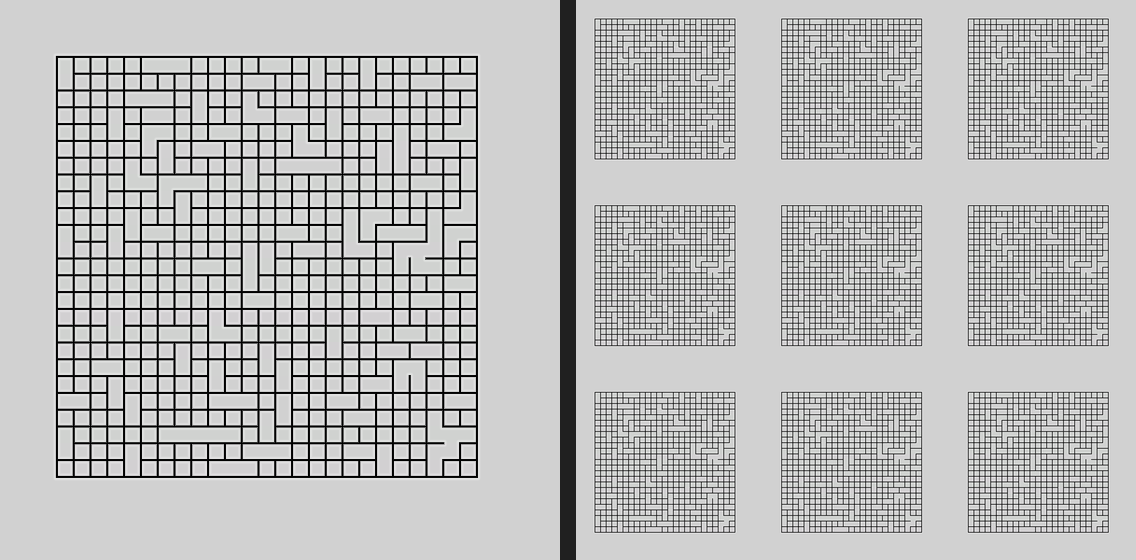
Left, the tile; right, the same tile 3 across and 3 down.
Give the GLSL for this pattern, as a Shadertoy shader.

```glsl
// A square maze-like lattice of thin black lines on a flat grey sheet.
// Each cell edge is a box distance; a hash drops some inner edges to merge
// cells. A faint pale rim follows the lines. The plain margin tiles.

#define CELLS 25.0                   // cells across and down
#define CELL_SIZE 0.03               // cell side, in canvas widths
#define ORIGIN vec2(0.1016, 0.1484)  // lower left corner of the lattice
#define HALF_LINE 0.062              // half line width, in cells
#define GAP_CHANCE 0.10              // share of inner edges left out
#define RIM_WIDTH 0.15               // pale rim width, in cells
#define RIM_GAIN 0.065               // pale rim brightness
#define TINT_GAIN 0.010              // colour drift between rows
#define PAPER vec3(0.82)
#define INK vec3(0.0)

float hash(vec3 p) {
    p = fract(p * vec3(0.1031, 0.1030, 0.0973));
    p += dot(p, p.yzx + 33.33);
    return fract((p.x + p.y) * p.z);
}

float boxDistance(vec2 p, vec2 halfSize) {
    vec2 q = abs(p) - halfSize;
    return length(max(q, 0.0)) + min(max(q.x, q.y), 0.0);
}

// across: position over the line; along: cell index along the line.
bool edgeExists(float across, float along, float axis) {
    if (along < 0.0 || along >= CELLS || across < 0.0 || across > CELLS) return false;
    bool border = across == 0.0 || across == CELLS;
    return border || hash(vec3(across + 3.0, along + 7.0, axis * 19.0 + 5.0)) > GAP_CHANCE;
}

// Signed distance to the nearest remaining edge, in cells.
float latticeDistance(vec2 p) {
    vec2 cell = floor(p);
    vec2 upright = vec2(HALF_LINE, 0.5 + HALF_LINE);
    float d = 10.0;
    for (int a = 0; a <= 1; a++) {
        for (int b = -1; b <= 1; b++) {
            vec2 v = cell + vec2(a, b);
            if (edgeExists(v.x, v.y, 0.0))
                d = min(d, boxDistance(p - v - vec2(0.0, 0.5), upright));
            vec2 h = cell + vec2(b, a);
            if (edgeExists(h.y, h.x, 1.0))
                d = min(d, boxDistance(p - h - vec2(0.5, 0.0), upright.yx));
        }
    }
    return d;
}

void mainImage(out vec4 fragColor, in vec2 fragCoord) {
    vec2 uv = fragCoord / iResolution.xy;
    vec2 p = (uv - ORIGIN) / CELL_SIZE;
    float pixel = 1.0 / (CELL_SIZE * min(iResolution.x, iResolution.y));
    float d = latticeDistance(p);

    // Paper, with a slight pink or green drift inside the lattice
    float inside = step(boxDistance(p - 0.5 * CELLS, vec2(0.5 * CELLS)), 0.0);
    float drift = hash(vec3(floor(p.y) + 11.0, 2.0, 8.0)) - 0.5;
    vec3 color = PAPER + inside * TINT_GAIN * drift * vec3(1.0, -1.0, 1.0);

    // Pale rim beside the lines
    color += RIM_GAIN * (1.0 - smoothstep(0.4 * RIM_WIDTH, 1.3 * RIM_WIDTH, d));

    // Ink lines
    float ink = 1.0 - smoothstep(-0.6 * pixel, 0.6 * pixel, d);
    fragColor = vec4(mix(color, INK, ink), 1.0);
}
```
